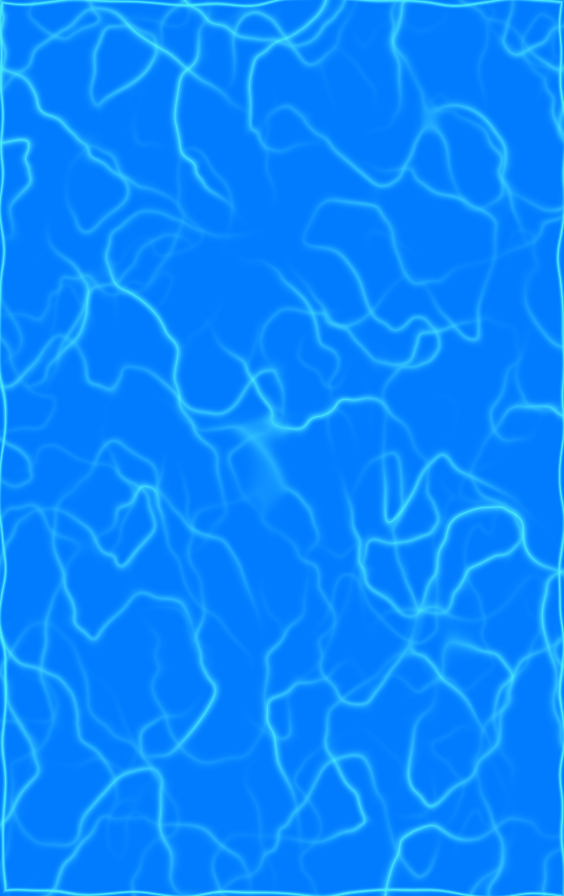
A Shadertoy shader for this texture:

```glsl
// Sunlit pool water: bright caustic filaments on a flat azure ground.
// Each layer lights the zero contours of a warped gradient noise; the layers
// are screened together and coloured by a ramp, with a thin wavy bright rim.

const vec3 AZURE = vec3(0.005, 0.485, 1.0);
const vec3 SKY   = vec3(0.18, 0.74, 1.0);
const vec3 CREST = vec3(0.27, 0.91, 0.96);

vec2 hashGradient(vec2 cell) {
    float h = fract(sin(dot(cell, vec2(127.1, 311.7))) * 43758.55);
    float angle = 6.2832 * h;
    return vec2(cos(angle), sin(angle));
}

// Gradient noise, roughly -0.7 to 0.7
float noise(vec2 p) {
    vec2 i = floor(p), f = fract(p);
    vec2 u = f * f * f * (f * (f * 6.0 - 15.0) + 10.0);
    vec2 e = vec2(0.0, 1.0);
    float a = dot(hashGradient(i), f);
    float b = dot(hashGradient(i + e.yx), f - e.yx);
    float c = dot(hashGradient(i + e.xy), f - e.xy);
    float d = dot(hashGradient(i + e.yy), f - e.yy);
    return mix(mix(a, b, u.x), mix(c, d, u.x), u.y);
}

vec2 warp(vec2 p, float scale, float amount) {
    vec2 q = p * scale;
    return p + amount * vec2(noise(q), noise(q + vec2(37.2, 11.8)));
}

// Surface height: broad bends plus small kinks, stretched upright
float surface(vec2 p, float scale, vec2 seed) {
    vec2 q = warp(p + seed, 5.0, 0.07);
    q = warp(q, 19.0, 0.017);
    return noise(q * scale * vec2(1.15, 0.85));
}

// Soft line along the zero contour; it swells where the surface is flat
float filament(vec2 p, float scale, vec2 seed, float width) {
    const float STEP = 0.002;
    float h = surface(p, scale, seed);
    vec2 slope = vec2(surface(p + vec2(STEP, 0.0), scale, seed),
                      surface(p + vec2(0.0, STEP), scale, seed)) - h;
    float dist = abs(h) / max(length(slope) / STEP, 0.45 * scale);
    return exp(-pow(dist / width, 1.4));
}

float screenBlend(float a, float b) {
    return 1.0 - (1.0 - a) * (1.0 - b);
}

// Wavy line hugging the canvas border
float rim(vec2 p, vec2 size) {
    vec2 toEdge = min(p, size - p);
    float edge = min(toEdge.x, toEdge.y);
    float offset = 0.003 + 0.018 * noise(p * 9.0 + 4.3);
    float d = (edge - offset) / 0.0032;
    return exp(-d * d);
}

vec3 waterColour(float glow) {
    vec3 colour = mix(AZURE, SKY, clamp(glow / 0.71, 0.0, 1.0));
    return mix(colour, CREST, smoothstep(0.71, 1.0, glow));
}

void mainImage(out vec4 fragColor, in vec2 fragCoord) {
    vec2 p = fragCoord / iResolution.x;
    vec2 size = iResolution.xy / iResolution.x;

    // Main net: three layers, each fading in and out across the pool
    float glow = 0.0;
    for (int i = 0; i < 3; i++) {
        float layer = float(i);
        vec2 seed = vec2(5.3, 9.7) * (layer + 1.0);
        float strength = smoothstep(-0.36, 0.45, noise(p * 3.3 + seed.yx));
        float line = filament(p, 4.2 + 0.8 * layer, seed, 0.0058);
        glow = screenBlend(glow, 0.92 * strength * line);
    }

    // Faint fine threads between the main lines
    float veil = smoothstep(-0.1, 0.45, noise(p * 4.0 + 21.4));
    glow = screenBlend(glow, 0.26 * veil * filament(p, 9.0, vec2(31.6, 2.9), 0.005));

    glow = screenBlend(glow, 0.95 * rim(p, size));
    fragColor = vec4(waterColour(glow), 1.0);
}
```
